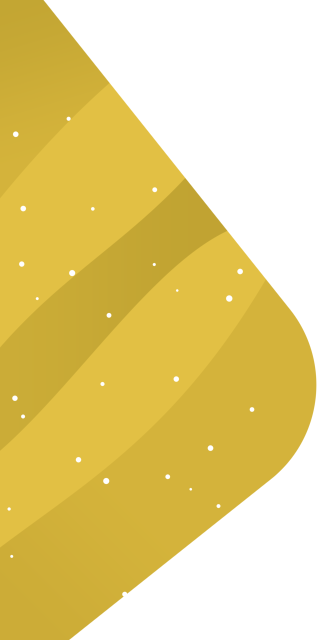
This background is drawn by a Shadertoy shader. Its source:

```glsl
const vec3 LIGHT_GOLD = vec3(0.886, 0.753, 0.267);
const vec3 GOLD = vec3(0.831, 0.702, 0.230);
const vec3 DARK_GOLD = vec3(0.755, 0.640, 0.195);

vec2 hash2(float n) {
    return fract(sin(n * vec2(127.1, 311.7) + vec2(1.3, 4.7)) * 43758.545);
}

// Coverage of the area below a cubic curve, with y pointing down
float belowCurve(vec2 p, vec4 k, float pixel) {
    float curve = k.x + p.x * (k.y + p.x * (k.z + p.x * k.w));
    float slope = k.y + p.x * (2.0 * k.z + 3.0 * k.w * p.x);
    float d = (p.y - curve) / sqrt(1.0 + slope * slope);
    return smoothstep(-0.7 * pixel, 0.7 * pixel, d);
}

// Tilted square, of which only the rounded right corner is visible
float cornerDistance(vec2 p) {
    vec2 q = p - vec2(0.3055, 0.6012);
    vec2 axis = vec2(0.623, 0.782);
    q = vec2(dot(q, axis), dot(q, vec2(axis.y, -axis.x)));
    return length(max(q, 0.0)) + min(max(q.x, q.y), 0.0) - 0.1888;
}

// Round specks, one per jittered cell
float specks(vec2 p, float pixel) {
    float cover = 0.0;
    for (int i = 0; i < 32; i++) {
        float n = float(i);
        vec2 cell = vec2(mod(n, 4.0), floor(n / 4.0));
        vec2 center = vec2(0.0, 0.15) + (cell + hash2(n + 3.0)) * vec2(0.1, 0.1);
        float radius = mix(0.0015, 0.0052, hash2(n + 71.0).x);
        float d = length(p - center) - radius;
        cover = max(cover, 1.0 - smoothstep(-0.7 * pixel, 0.7 * pixel, d));
    }
    return cover;
}

void mainImage(out vec4 fragColor, in vec2 fragCoord) {
    float pixel = 1.0 / iResolution.y;
    vec2 p = fragCoord * pixel;
    p.y = 1.0 - p.y;

    // Shaded gold fields
    vec3 topField = mix(vec3(0.765, 0.650, 0.200), GOLD, smoothstep(0.0, 0.28, p.y + 0.3 * p.x));
    vec3 darkBand = mix(vec3(0.795, 0.675, 0.215), DARK_GOLD, smoothstep(0.0, 0.33, p.x));
    vec3 bottomField = mix(vec3(0.800, 0.675, 0.215), GOLD, smoothstep(-0.95, -0.55, p.x - p.y));

    // Sweeping bands, from top to bottom
    vec3 color = topField;
    color = mix(color, LIGHT_GOLD, belowCurve(p, vec4(0.310, -1.226, 1.009, 0.0), pixel));
    color = mix(color, darkBand, belowCurve(p, vec4(0.543, -1.150, 2.152, -4.63), pixel));
    color = mix(color, LIGHT_GOLD, belowCurve(p, vec4(0.7044, -0.873, -1.925, 4.67), pixel));
    color = mix(color, bottomField, belowCurve(p, vec4(0.8555, -0.7514, 0.414, -2.486), pixel));

    // White specks and surround
    color = mix(color, vec3(1.0), specks(p, pixel));
    float outside = smoothstep(-0.7 * pixel, 0.7 * pixel, cornerDistance(p));
    fragColor = vec4(mix(color, vec3(1.0), outside), 1.0);
}
```
